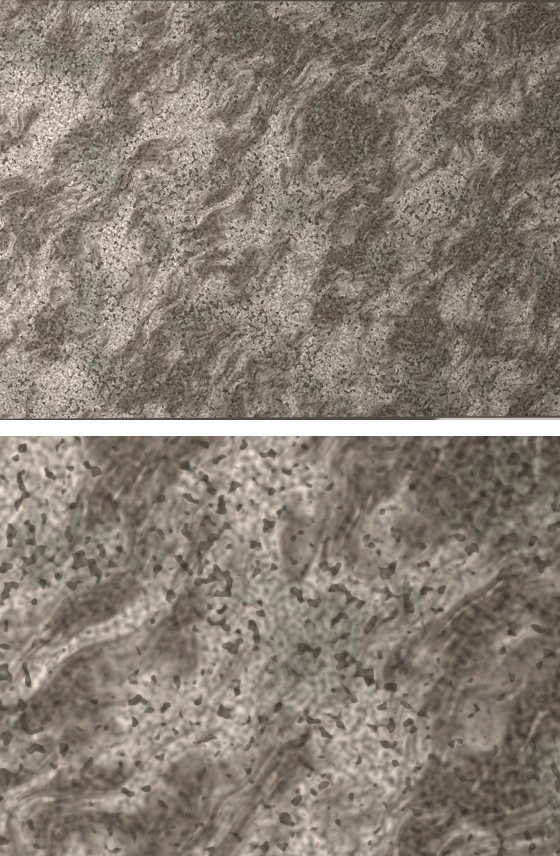
Top, the full canvas; bottom, a detail of the centre.
Give the GLSL for this texture, as a WebGL 2 fragment shader.

```glsl
#version 300 es
precision highp float;
// Polished granite slab: diagonal mica streaks, pale feldspar, green patches and fine grain.

uniform vec2 u_resolution;
out vec4 fragColor;

const vec3 FELDSPAR = vec3(0.690, 0.648, 0.603);
const vec3 MICA = vec3(0.400, 0.357, 0.315);
const vec3 GREEN = vec3(0.425, 0.440, 0.385);
const vec3 SPECK = vec3(0.285, 0.260, 0.220);
const vec3 GARNET = vec3(0.430, 0.320, 0.280);
const vec3 FRAME = vec3(0.300, 0.295, 0.265);
const vec3 GAP = vec3(0.800, 0.780, 0.730);
const float FLOW_ANGLE = 0.84;     // direction of the streaks, radians
const float WARP = 0.075;          // strength of the swirls
const float GRAIN_SCALE = 180.0;   // grains per canvas height
const float GRAIN_CONTRAST = 0.43;
const float LIGHT_LEFT = 1.15;
const float LIGHT_RIGHT = 0.88;

float hash(vec2 p) {
    vec3 h = fract(vec3(p.xyx) * 0.1031);
    h += dot(h, h.yzx + 33.33);
    return fract((h.x + h.y) * h.z);
}

// Slope of a lattice point with a random direction
float slope(vec2 cell, vec2 offset) {
    float a = 6.2832 * hash(cell);
    return dot(vec2(cos(a), sin(a)), offset);
}

// Gradient noise, roughly -1..1
float noise(vec2 p) {
    vec2 cell = floor(p), f = fract(p), e = vec2(1, 0);
    vec2 u = f * f * f * (f * (f * 6.0 - 15.0) + 10.0);
    float low = mix(slope(cell, f), slope(cell + e, f - e), u.x);
    float high = mix(slope(cell + e.yx, f - e.yx), slope(cell + 1.0, f - 1.0), u.x);
    return 1.6 * mix(low, high, u.y);
}

float fbm(vec2 p) {
    float sum = 0.0, weight = 0.53;
    for (int i = 0; i < 4; i++) {
        sum += weight * noise(p);
        p = mat2(1.62, 1.18, -1.18, 1.62) * p + 17.3;
        weight *= 0.55;
    }
    return sum;
}

// Octaves that stay stretched along the first axis
float streaks(vec2 q) {
    float sum = 0.0, weight = 0.50;
    for (int i = 0; i < 4; i++) {
        sum += weight * noise(q);
        q = q * vec2(1.9, 1.75) + vec2(31.7, 11.9);
        weight *= 0.82;
    }
    return sum;
}

vec3 granite(vec2 p) {
    // Swirled coordinates: x along the flow, y across it
    vec2 swirl = vec2(fbm(p * 3.3 + 4.0), fbm(p * 3.3 + 51.0));
    vec2 ripple = vec2(noise(p * 21.0 + 8.0), noise(p * 21.0 + 77.0));
    vec2 w = p + WARP * swirl + 0.006 * ripple;
    float c = cos(FLOW_ANGLE), s = sin(FLOW_ANGLE);
    vec2 flow = vec2(c * w.x + s * w.y, c * w.y - s * w.x) + 20.0;

    // Crystals, turned off the pixel axes
    vec2 g = mat2(0.82, 0.57, -0.57, 0.82) * p;
    float fine = noise(g * GRAIN_SCALE);
    float medium = noise(g * GRAIN_SCALE * 0.57 + 40.0);
    float grain = 0.75 * fine + 0.45 * medium;

    // Dark mica bands broken up by thin streaks
    float band = fbm(flow * vec2(4.2, 8.5));
    float streak = streaks(flow * vec2(13.0, 33.0));
    float drift = 0.10 * (p.x - 0.67);
    float mica = smoothstep(-0.34, 0.34, 0.85 * band + 0.62 * streak + drift + 0.22 * grain - 0.02);
    vec3 color = mix(FELDSPAR, MICA, mica);

    // Cloudy green minerals
    float cloud = fbm(p * 6.5 + 90.0);
    color = mix(color, GREEN, 0.55 * smoothstep(0.10, 0.45, cloud + 0.30 * medium));

    // Clustered dark specks and rare reddish crystals
    float clump = noise(g * 92.0 + 130.0) + 0.55 * noise(g * 165.0 + 31.0);
    clump += 0.35 * noise(p * 17.0 + 60.0) + 0.45 * cloud;
    color = mix(color, SPECK, 0.72 * smoothstep(0.34, 0.72, clump));
    float crystal = noise(g * 105.0 + 210.0) + 0.4 * fine;
    color = mix(color, GARNET, 0.45 * smoothstep(0.70, 0.95, crystal));

    // Thin bright threads inside the mica
    float thread = smoothstep(0.20, 0.75, noise(flow * vec2(32.0, 135.0)));
    color += 0.13 * thread * mica;
    return color * (1.0 + GRAIN_CONTRAST * grain);
}

void main() {
    vec2 uv = gl_FragCoord.xy / u_resolution;
    vec2 p = gl_FragCoord.xy / u_resolution.y;
    float pixel = 1.0 / u_resolution.y;

    // Soft light from the left, fading at the top and bottom
    float light = mix(LIGHT_LEFT, LIGHT_RIGHT, smoothstep(-0.15, 1.0, uv.x));
    light *= 1.03 - 0.32 * (uv.y - 0.52) * (uv.y - 0.52);
    vec3 color = granite(p) * light;

    // Thin frame along the upper and lower edges
    float upper = smoothstep(-pixel, pixel, uv.y - 1.0 + 0.006 * uv.x);
    float lower = smoothstep(-pixel, pixel, 0.003 + 0.007 * uv.x - uv.y);
    color = mix(color, FRAME, max(upper, lower));
    float gap = smoothstep(-pixel, pixel, 0.005 - uv.y) * smoothstep(0.77, 0.79, uv.x);
    color = mix(color, GAP, gap);

    fragColor = vec4(clamp(color, 0.0, 1.0), 1.0);
}
```
